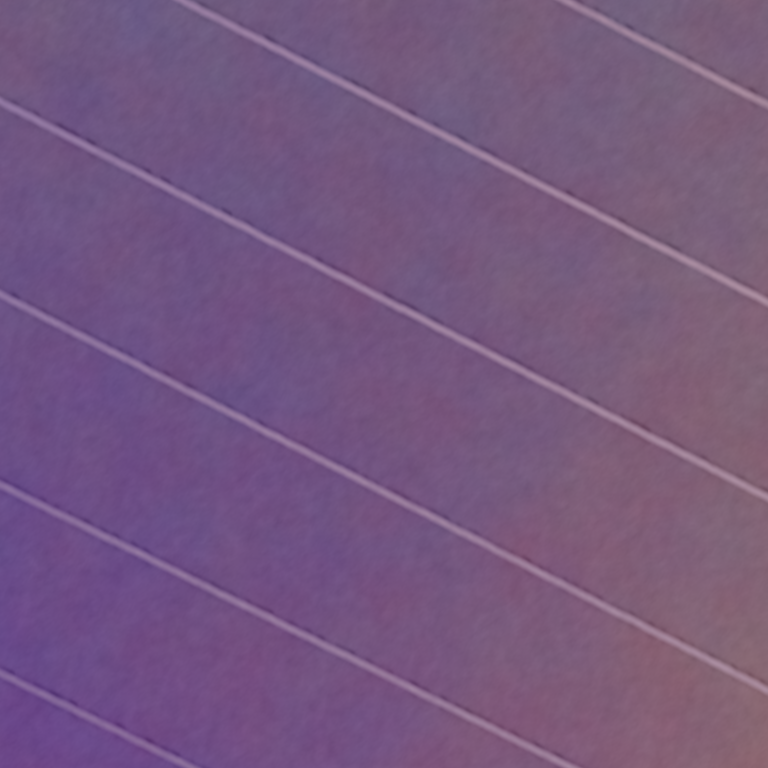
Write a Shadertoy shader that draws this texture.

```glsl
#define SLOPE 0.516
#define FAN 0.021
#define SPACING 0.2525
#define CROWDING 0.006
#define PHASE 0.132
#define HALF_WIDTH 0.0068
#define WOBBLE 0.0018
#define GRAIN 0.042
#define BLOTCH 0.060
#define FRINGE 0.085

vec2 hashGradient(vec2 cell) {
    vec3 p = fract(cell.xyx * vec3(0.1031, 0.1030, 0.0973));
    p += dot(p, p.yzx + 33.33);
    return fract((p.xx + p.yz) * p.zy) * 2.0 - 1.0;
}

float gradientNoise(vec2 p) {
    vec2 i = floor(p), f = p - i;
    vec2 u = f * f * f * (f * (f * 6.0 - 15.0) + 10.0);
    vec2 e = vec2(1.0, 0.0);
    float a = dot(hashGradient(i), f);
    float b = dot(hashGradient(i + e.xy), f - e.xy);
    float c = dot(hashGradient(i + e.yx), f - e.yx);
    float d = dot(hashGradient(i + e.xx), f - e.xx);
    return mix(mix(a, b, u.x), mix(c, d, u.x), u.y);
}

float fractalNoise(vec2 p) {
    float sum = 0.0, amplitude = 0.6;
    for (int i = 0; i < 3; i++) {
        sum += amplitude * gradientNoise(p);
        p = mat2(0.8, 0.6, -0.6, 0.8) * p * 2.03 + 17.3;
        amplitude *= 0.6;
    }
    return sum;
}

// Violet at the left, warm mauve at the lower right, with cloudy tints
vec3 surfaceColor(vec2 uv) {
    float across = pow(uv.x, 1.3);
    vec3 bottom = mix(vec3(0.418, 0.283, 0.540), vec3(0.548, 0.402, 0.440), across);
    vec3 top = mix(vec3(0.437, 0.350, 0.503), vec3(0.473, 0.382, 0.480), across);
    vec3 color = mix(bottom, top, uv.y);

    // Cooler, deeper band through the middle
    vec2 offset = (uv - vec2(0.42, 0.55)) * vec2(2.6, 2.2);
    color -= vec3(0.016, 0.017, -0.004) * exp(-dot(offset, offset));

    color += BLOTCH * fractalNoise(uv * 6.0 + 3.7) * vec3(0.8, -0.2, -0.8);
    color += BLOTCH * fractalNoise(uv * 8.5 + 41.2) * vec3(-0.1, 0.6, 0.1);
    color += 0.5 * BLOTCH * fractalNoise(uv * 15.0 + 12.9);

    // Fine grain, slightly stretched along a diagonal
    vec2 streak = vec2(uv.x + uv.y, 1.6 * (uv.x - uv.y));
    return color + GRAIN * fractalNoise(streak * 34.0 + 80.0);
}

void mainImage(out vec4 fragColor, in vec2 fragCoord) {
    vec2 uv = fragCoord / iResolution.xy;
    float pixel = 1.0 / iResolution.y;

    // Slanted coordinate; the lowest lines lie flatter and closer together
    float slant = 1.0 - uv.y - SLOPE * uv.x;
    slant += FAN * uv.x * smoothstep(0.4, 0.63, slant);
    float row = (slant - PHASE) / SPACING;
    row += CROWDING * row * row;
    float lineId = floor(row + 0.5);
    float dist = (row - lineId) * SPACING / sqrt(1.0 + SLOPE * SLOPE);
    dist += WOBBLE * fractalNoise(vec2(uv.x * 36.0, lineId * 7.3));

    vec3 color = surfaceColor(uv);

    // Broken dark fringe, strongest on the upper side of each line
    float specks = smoothstep(-0.25, 0.5, gradientNoise(vec2(uv.x * 75.0, lineId * 5.7 + 0.4)));
    float upper = (dist + 0.0078) / 0.0034;
    float lower = (dist - 0.0080) / 0.0034;
    float fringe = exp(-upper * upper) + 0.35 * exp(-lower * lower);
    color -= FRINGE * fringe * (0.25 + 0.75 * specks);

    // Soft pale line, worn unevenly along its length and between repeats
    float core = 1.0 - smoothstep(0.0, HALF_WIDTH + pixel, abs(dist));
    float wear = 0.92 + 0.35 * fractalNoise(vec2(uv.x * 40.0, uv.y * 40.0 + lineId * 3.1));
    wear += 0.08 * hashGradient(vec2(lineId + 20.0, 5.0)).x;
    wear -= 0.2 * smoothstep(1.5, 2.0, lineId) * (1.0 - 0.5 * uv.x);
    vec3 lineColor = mix(vec3(0.570, 0.470, 0.635), vec3(0.670, 0.555, 0.625), uv.x);
    color = mix(color, lineColor, core * clamp(wear, 0.0, 1.0));

    fragColor = vec4(clamp(color, 0.0, 1.0), 1.0);
}
```
